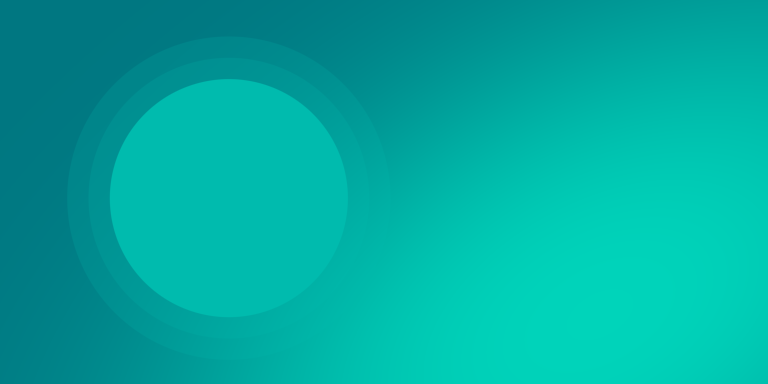
This background is drawn by a Shadertoy shader. Its source:

```glsl
#define DEEP_TEAL vec3(0.0, 0.465, 0.505)
#define BRIGHT_MINT vec3(0.0, 0.83, 0.73)
#define DISC_COLOR vec3(0.0, 0.733, 0.682)
#define GLOW_CENTER vec2(1.5625, 0.18)
#define GLOW_SHAPE mat2(1.075, -0.604, -0.604, 1.826)
#define GLOW_FALLOFF 0.856
#define GLOW_POWER 1.25
#define DISC_CENTER vec2(0.596, 0.484)
#define DISC_RADIUS 0.310
#define RING_STEP 0.0555
#define RING_OPACITY 0.18

// Tilted elliptical glow over the deep base colour
vec3 background(vec2 p) {
    vec2 offset = p - GLOW_CENTER;
    float squaredDistance = dot(offset, GLOW_SHAPE * offset);
    float glow = exp(-GLOW_FALLOFF * pow(squaredDistance, GLOW_POWER));
    return mix(DEEP_TEAL, BRIGHT_MINT, glow);
}

// Antialiased coverage of a disc
float discMask(vec2 p, float radius, float pixel) {
    float edge = length(p - DISC_CENTER) - radius;
    return 1.0 - smoothstep(-0.75 * pixel, 0.75 * pixel, edge);
}

void mainImage(out vec4 fragColor, in vec2 fragCoord) {
    float pixel = 1.0 / iResolution.y;
    vec2 p = fragCoord * pixel;
    vec3 color = background(p);

    // Two translucent halos, then the solid disc
    for (int i = 2; i >= 0; i--) {
        float radius = DISC_RADIUS + RING_STEP * float(i);
        float opacity = i == 0 ? 1.0 : RING_OPACITY;
        color = mix(color, DISC_COLOR, opacity * discMask(p, radius, pixel));
    }

    fragColor = vec4(color, 1.0);
}
```
